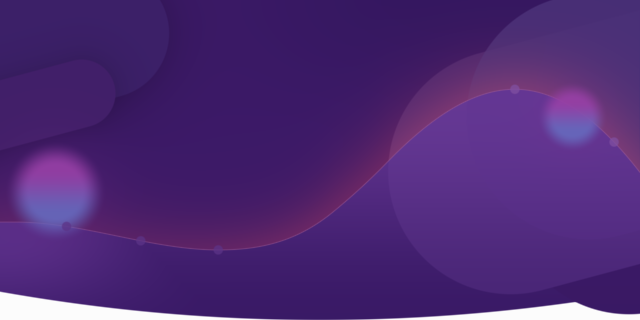
This background is drawn by a Shadertoy shader. Its source:

```glsl
// Purple banner: a glowing wave with dots, tilted translucent capsules and two blurred orbs.

// Wave knots: x, height, slope
const vec3 KNOTS[6] = vec3[6](
    vec3(0.05, 0.306, 0.0), vec3(0.682, 0.219, 0.0), vec3(1.04, 0.337, 0.82),
    vec3(1.21, 0.493, 1.03), vec3(1.609, 0.721, 0.0), vec3(2.0, 0.461, -1.3));
const float DOTS[5] = float[5](0.208, 0.44, 0.682, 1.609, 1.919);

// Cubic Hermite curve through the knots
float wave(float x) {
    float y = KNOTS[0].y;
    for (int i = 0; i < 5; i++) {
        vec3 a = KNOTS[i], b = KNOTS[i + 1];
        if (x < a.x) break;
        float h = b.x - a.x, t = min((x - a.x) / h, 1.0), s = 1.0 - t;
        y = s * s * (1.0 + 2.0 * t) * a.y + t * t * (3.0 - 2.0 * t) * b.y
          + h * t * s * (s * a.z - t * b.z);
    }
    return y;
}

// Half-infinite capsule tilted by 15 degrees; side = 1 runs right, -1 runs left
float capsule(vec2 p, vec2 end, float radius, float side) {
    vec2 dir = side * vec2(0.9659, 0.2588);
    vec2 q = p - end;
    return length(q - dir * max(dot(q, dir), 0.0)) - radius;
}

float fill(float d, float soft) {
    return 1.0 - smoothstep(-soft, soft, d);
}

vec3 orb(vec3 col, vec2 p, vec2 center, float radius) {
    vec2 q = (p - center) / radius;
    vec3 tint = mix(vec3(0.40, 0.41, 0.74), vec3(0.59, 0.25, 0.65),
                    smoothstep(-0.6, 0.6, q.y));
    col = mix(col, vec3(0.50, 0.18, 0.58), 0.18 * exp(-dot(q, q) * 0.45));
    return mix(col, tint, 0.92 * fill(length(q) - 1.0, 0.33));
}

void mainImage(out vec4 fragColor, in vec2 fragCoord) {
    float px = 1.0 / iResolution.y;
    vec2 p = fragCoord * px;

    // Backdrop, darker toward the top
    vec3 col = mix(vec3(0.235, 0.10, 0.405), vec3(0.205, 0.09, 0.375),
                   smoothstep(0.5, 1.0, p.y) * smoothstep(0.4, 1.4, p.x));

    // Upper left capsules with soft shadows
    float big = capsule(p, vec2(0.3255, 0.896), 0.203, -1.0);
    float small = capsule(p, vec2(0.255, 0.708), 0.106, -1.0);
    col *= 1.0 - 0.12 * exp(-max(big, 0.0) / 0.07);
    col = mix(col, vec3(0.235, 0.125, 0.41), fill(big, px));
    col *= 1.0 - 0.10 * exp(-max(small, 0.0) / 0.05);
    col = mix(col, vec3(0.255, 0.12, 0.41), fill(small, px));

    // Right capsules behind the wave
    float middle = fill(capsule(p, vec2(1.596, 0.4635), 0.383, 1.0), px);
    float upper = fill(capsule(p, vec2(1.841, 0.635), 0.383, 1.0), px);
    float lower = fill(capsule(p, vec2(1.966, 0.401), 0.383, 1.0), px);
    col = mix(col, vec3(0.45, 0.30, 0.55), 0.27 * middle);
    col = mix(col, vec3(0.285, 0.19, 0.47), 0.9 * upper);

    // Warm glow above the wave
    float slope = (wave(p.x + 0.004) - wave(p.x - 0.004)) / 0.008;
    float d = (p.y - wave(p.x)) / sqrt(1.0 + slope * slope);
    float strength = mix(0.28, 0.46, smoothstep(0.3, 1.0, p.x));
    col = mix(col, vec3(0.62, 0.21, 0.38) + 0.07 * middle,
              strength * exp(-pow(max(d, 0.0) / 0.10, 1.25)));

    // Wave body, brighter at the crest and at the far left
    float light = smoothstep(0.0, 0.7, p.y);
    light = max(light, 0.75 * (1.0 - smoothstep(0.0, 0.75, p.x)) * smoothstep(-0.1, 0.25, p.y));
    vec3 body = mix(vec3(0.225, 0.10, 0.40), vec3(0.385, 0.205, 0.57), light);
    body = mix(body, vec3(0.225, 0.095, 0.39), 0.8 * lower * (1.0 - middle));
    body = mix(body, vec3(0.42, 0.25, 0.60), 0.30 * middle);
    body = mix(body, vec3(0.36, 0.19, 0.56), 0.22 * upper);
    col = mix(col, body, fill(d, px));

    // Fine bright rim
    col = mix(col, vec3(0.68, 0.40, 0.62), 0.45 * fill(abs(d) - 0.0012, px));

    // Blurred orbs
    col = orb(col, p, vec2(0.174, 0.401), 0.120);
    col = orb(col, p, vec2(1.789, 0.635), 0.083);

    // Dots along the wave
    for (int i = 0; i < 5; i++) {
        float x = DOTS[i];
        float dotMask = fill(length(p - vec2(x, wave(x))) - 0.0145, px);
        vec3 tint = mix(vec3(0.36, 0.20, 0.53), vec3(0.50, 0.31, 0.63), step(1.0, x));
        col = mix(col, tint, 0.75 * dotMask);
    }

    // White page below the curved base, with the lowest capsule overhanging it
    float base = 0.0885 * (p.x - 1.0) * (p.x - 1.0);
    float page = fill(p.y - base, px) * (1.0 - lower);
    col = mix(col, vec3(0.99), page);

    fragColor = vec4(col, 1.0);
}
```
